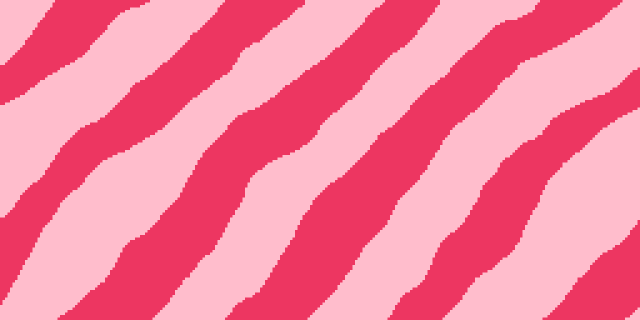
Give the GLSL for this pattern, as a Shadertoy shader.

```glsl
const vec3 PALE_PINK = vec3(1.00, 0.74, 0.80);
const vec3 DEEP_ROSE = vec3(0.93, 0.21, 0.38);

const vec2 STRIPE_REPEATS = vec2(4.0, -2.0); // whole repeats across and up
const float STRIPE_CENTRE = 0.54;            // phase of the stripe middle
const float STRIPE_WIDTH = 0.44;             // mean share of one repeat
const float WIDTH_SWELL = 0.08;              // thick middle, thin sides
const vec2 BEND = vec2(0.05, 0.08);          // slow drift of the stripes
const ivec2 NOISE_CELLS = ivec2(8, 4);       // lattice of the first octave
const float NOISE_AMOUNT = 0.16;
const int OCTAVES = 3;
const vec2 BLOCKS = vec2(256.0, 128.0);      // stepped edge resolution
const int SUBSAMPLES = 2;                    // per axis, smooths block edges
const float TAU = 6.2831853;

float hash(ivec2 cell) {
    uint h = uint(cell.x) * 1597u + uint(cell.y) * 51749u + 977u;
    h = (h ^ (h >> 15)) * 73244475u;
    h = (h ^ (h >> 13)) * 73244475u;
    h ^= h >> 16;
    return float(h & 65535u) / 65535.0;
}

// Value noise whose lattice wraps at the canvas border
float wrappedNoise(vec2 uv, ivec2 cells) {
    vec2 p = uv * vec2(cells);
    vec2 f = fract(p);
    ivec2 a = ivec2(floor(p)) % cells;
    ivec2 b = (a + 1) % cells;
    f = f * f * (3.0 - 2.0 * f);
    return mix(mix(hash(a), hash(ivec2(b.x, a.y)), f.x),
               mix(hash(ivec2(a.x, b.y)), hash(b), f.x), f.y);
}

float edgeWobble(vec2 uv) {
    float sum = 0.0;
    float amount = NOISE_AMOUNT;
    ivec2 cells = NOISE_CELLS;
    for (int i = 0; i < OCTAVES; i++) {
        sum += amount * (wrappedNoise(uv, cells) - 0.5);
        amount *= 0.5;
        cells *= 2;
    }
    return sum;
}

// 1 inside a diagonal stripe, 0 outside
float stripeMask(vec2 uv) {
    vec2 angle = TAU * uv;
    float centre = STRIPE_CENTRE + BEND.x * sin(angle.x) + BEND.y * cos(angle.y);
    float width = STRIPE_WIDTH - WIDTH_SWELL * cos(angle.x) * (1.0 - cos(angle.y));
    float phase = dot(uv, STRIPE_REPEATS) - centre + edgeWobble(uv);
    float fromCentre = abs(fract(phase + 0.5) - 0.5);
    return step(fromCentre, 0.5 * width);
}

void mainImage(out vec4 fragColor, in vec2 fragCoord) {
    // Average the stepped blocks over the pixel
    float coverage = 0.0;
    for (int y = 0; y < SUBSAMPLES; y++) {
        for (int x = 0; x < SUBSAMPLES; x++) {
            vec2 offset = (vec2(x, y) + 0.5) / float(SUBSAMPLES) - 0.5;
            vec2 uv = (fragCoord + offset) / iResolution.xy;
            coverage += stripeMask((floor(uv * BLOCKS) + 0.5) / BLOCKS);
        }
    }
    coverage /= float(SUBSAMPLES * SUBSAMPLES);
    fragColor = vec4(mix(PALE_PINK, DEEP_ROSE, coverage), 1.0);
}
```
